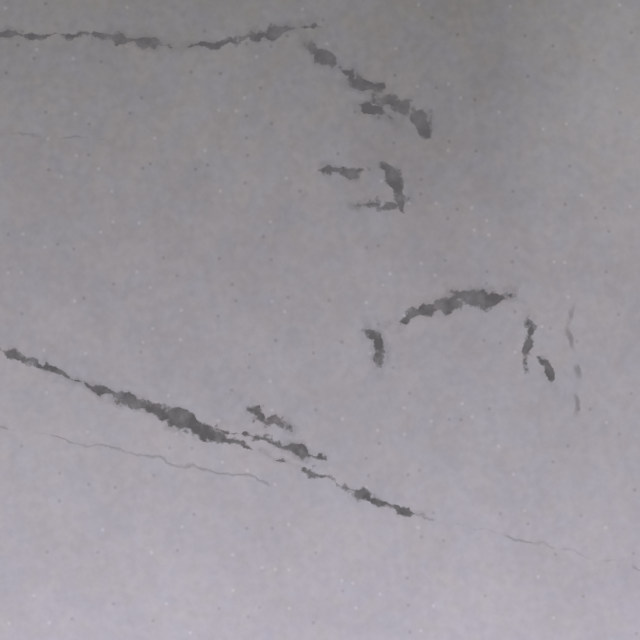
Reproduce this texture procedurally as a Shadertoy shader.

```glsl
// Worn grey plaster: a soft vertical gradient with fine mottled grain,
// crossed by two broken cracks and runs of flaked chips. All marks are signed
// distances joined by min, then eaten away by noise to leave ragged edges.

const vec3 TOP_TONE    = vec3(0.512, 0.502, 0.507);
const vec3 BOTTOM_TONE = vec3(0.702, 0.682, 0.722);
const vec3 CRACK_TONE  = vec3(0.370, 0.360, 0.370);
const float SOFT = 0.0032;           // half width of a mark's soft edge
const float GRAIN = 0.046;           // contrast of the fine grain
const float MOTTLE = 0.034;          // contrast of the broad mottling
const float TINT = 0.024;            // blue to brown drift
const float RAGGED = 0.016;          // displacement of mark outlines
const float EROSION = 0.020;         // noise added to mark distances
const float SPECK_CELLS = 48.0;
const float LOWER_SLOPE = 0.40;

float hash(vec2 p) {
    vec3 q = fract(p.xyx * 0.1031);
    q += dot(q, q.yzx + 33.33);
    return fract((q.x + q.y) * q.z);
}

float noise(vec2 p) {
    vec2 cell = floor(p), f = fract(p);
    f = f * f * (3.0 - 2.0 * f);
    return mix(mix(hash(cell), hash(cell + vec2(1, 0)), f.x),
               mix(hash(cell + vec2(0, 1)), hash(cell + vec2(1, 1)), f.x), f.y);
}

float fbm(vec2 p) {
    float sum = 0.0, amp = 0.5;
    for (int i = 0; i < 4; i++) {
        p = mat2(1.6, 1.2, -1.2, 1.6) * p + 17.3;
        sum += amp * noise(p * 0.5);
        amp *= 0.5;
    }
    return sum / 0.9375;
}

float bump(float x, float centre, float width) {
    float t = (x - centre) / width;
    return exp(-t * t);
}

// Distance past the ends of the interval from a to b.
float beyond(float x, float a, float b) {
    return max(max(a - x, x - b), 0.0);
}

float ink(float d) {
    return 1.0 - smoothstep(-SOFT, SOFT, d);
}

// Wavy, nearly level crack.
float upperCrack(vec2 p) {
    float y = 0.946 - 0.017 * bump(p.x, 0.29, 0.09) + 0.012 * bump(p.x, 0.48, 0.06);
    float w = 0.0022 + 0.004 * noise(vec2(p.x * 30.0, 3.0))
            + 0.004 * bump(p.x, 0.19, 0.04) - 0.003 * bump(p.x, 0.09, 0.04);
    return abs(p.y - y) - w + 0.5 * beyond(p.x, -0.1, 0.485);
}

float lowerLine(float x) {
    return 0.455 - LOWER_SLOPE * x + 0.16 * max(x - 0.64, 0.0);
}

// Straight slanting crack with a swollen middle and a fork.
float lowerCrack(vec2 p) {
    float d = (p.y - lowerLine(p.x)) * 0.93;
    float w = 0.0040 + 0.003 * bump(p.x, 0.18, 0.05) + 0.011 * bump(p.x, 0.29, 0.055)
            - 0.0045 * bump(p.x, 0.44, 0.07) + 0.003 * bump(p.x, 0.56, 0.05);
    float fork = 0.026 * smoothstep(0.26, 0.48, p.x);
    float body = abs(d) - w + 0.4 * beyond(p.x, -0.1, 0.635);
    float branch = abs(d - fork) - 0.003 - 0.006 * bump(p.x, 0.48, 0.04);
    return min(body, branch + 0.5 * beyond(p.x, 0.28, 0.5));
}

// Chips of random size and tilt scattered along a straight run.
float chipRun(vec2 p, vec2 from, vec2 to, int count, float size) {
    float nearest = 1.0;
    vec2 dir = normalize(to - from);
    float heading = atan(dir.y, dir.x);
    for (int i = 0; i < count; i++) {
        vec2 seed = vec2(float(i) * 7.0 + 1.0, from.x * 91.0 + from.y * 37.0);
        float t = (float(i) + 0.25 + 0.5 * hash(seed)) / float(count);
        float a = heading + 1.1 * (hash(seed + 5.0) - 0.5);
        vec2 q = p - mix(from, to, t);
        q += vec2(-dir.y, dir.x) * 0.35 * size * (hash(seed + 3.0) - 0.5);
        q = mat2(cos(a), -sin(a), sin(a), cos(a)) * q;
        vec2 extent = size * vec2(0.75 + 0.5 * hash(seed + 9.0), 0.24 + 0.24 * hash(seed + 13.0));
        nearest = min(nearest, (length(q / extent) - 1.0) * extent.y);
    }
    return nearest;
}

// Sparse round specks: positive for pale dust, negative for pits.
float specks(vec2 uv) {
    vec2 g = uv * SPECK_CELLS, cell = floor(g);
    vec2 centre = 0.25 + 0.5 * vec2(hash(cell + 11.0), hash(cell + 47.0));
    float spot = 1.0 - smoothstep(0.04, 0.22, length(fract(g) - centre));
    float kind = hash(cell + 83.0);
    return spot * (step(0.94, kind) - step(kind, 0.07));
}

void mainImage(out vec4 fragColor, in vec2 fragCoord) {
    vec2 uv = fragCoord / iResolution.xy;

    // Plaster ground: gradient, broad shading, mottling and grain
    vec3 col = mix(BOTTOM_TONE, TOP_TONE, uv.y);
    col -= 0.032 * bump(length((uv - vec2(0.69, 0.88)) * vec2(1.0, 0.6)), 0.0, 0.16);
    col += 0.045 * smoothstep(0.72, 1.0, uv.x) * smoothstep(0.4, 0.9, uv.y);
    col += 0.018 * (smoothstep(0.03, -0.03, uv.y - lowerLine(uv.x)) - 0.4) * (1.0 - uv.x);
    col += MOTTLE * (fbm(uv * 14.0) - 0.5) + GRAIN * (fbm(uv * 100.0 + 40.0) - 0.5);
    col += TINT * (fbm(uv * 38.0 + 9.0) - 0.5) * vec3(-0.6, 0.0, 1.2);
    col += 0.045 * specks(uv);

    // Cracks and chips
    vec2 p = uv + RAGGED * (vec2(fbm(uv * 48.0 + 3.0), fbm(uv * 48.0 + 60.0)) - 0.5);
    float d = min(upperCrack(p), lowerCrack(p));
    d = min(d, chipRun(p, vec2(0.47, 0.928), vec2(0.68, 0.795), 5, 0.027));
    d = min(d, chipRun(p, vec2(0.565, 0.835), vec2(0.625, 0.805), 2, 0.022));
    d = min(d, chipRun(p, vec2(0.495, 0.732), vec2(0.57, 0.728), 2, 0.021));
    d = min(d, chipRun(p, vec2(0.60, 0.75), vec2(0.63, 0.685), 2, 0.024));
    d = min(d, chipRun(p, vec2(0.565, 0.685), vec2(0.61, 0.670), 2, 0.017));
    d = min(d, chipRun(p, vec2(0.625, 0.508), vec2(0.79, 0.540), 5, 0.027));
    d = min(d, chipRun(p, vec2(0.57, 0.49), vec2(0.595, 0.450), 2, 0.021));
    d = min(d, chipRun(p, vec2(0.81, 0.495), vec2(0.86, 0.410), 2, 0.022));
    d = min(d, chipRun(p, vec2(0.39, 0.365), vec2(0.44, 0.332), 2, 0.018));
    d += EROSION * (fbm(uv * 62.0 + 30.0) - 0.47);

    // Faint stains, hairlines and the lower crack's tail
    float gaps = smoothstep(0.35, 0.65, fbm(uv * vec2(30.0, 22.0) + 5.0));
    float hair = abs(p.y - 0.79 + 0.06 * p.x) + beyond(p.x, -0.1, 0.20);
    hair = min(hair, abs(p.y - 0.335 + 0.21 * p.x) + beyond(p.x, -0.1, 0.42));
    hair = min(hair, abs(p.y - lowerLine(p.x)) + beyond(p.x, 0.62, 1.1));
    float stain = chipRun(p, vec2(0.885, 0.53), vec2(0.905, 0.35), 4, 0.016);
    float faint = 0.40 * gaps * ink(min(hair - 0.001, stain));

    // Mottled depth inside marks, with a smudged rim around them
    float depth = 0.40 + 0.90 * fbm(uv * 58.0 + 21.0);
    float smudge = 0.26 * gaps * (1.0 - smoothstep(-0.002, 0.012, d));
    float marks = max(ink(d) * depth, max(smudge, faint));
    col = mix(col, CRACK_TONE, clamp(marks, 0.0, 1.0));
    fragColor = vec4(col, 1.0);
}
```
